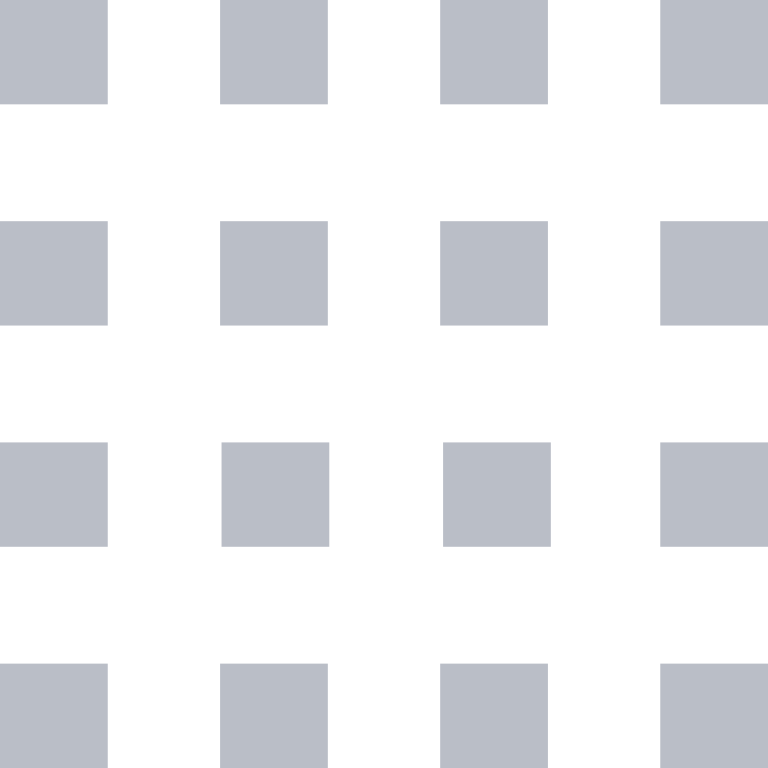
This pattern is drawn by a WebGL 2 fragment shader. Its source:

```glsl
#version 300 es
precision highp float;

uniform vec2 u_resolution;
out vec4 fragColor;

const vec3 PAPER_COLOR = vec3(1.0);
const vec3 BLOCK_COLOR = vec3(0.729, 0.745, 0.78);
const vec2 PITCH = vec2(0.28657, 0.28805);
const vec2 BLOCK_SIZE = vec2(0.1403, 0.1359);
const float SHIFTED_ROW = 1.0;    // counted from the bottom
const float LAST_COLUMN = 3.0;
const float SHIFT_STEP = 0.0019;  // drift per column in the shifted row

// Coverage of the span [0, size] with edges one pixel wide
vec2 spanCoverage(vec2 p, vec2 size, vec2 pixel) {
    vec2 dist = abs(p - 0.5 * size) - 0.5 * size;
    return clamp(0.5 - dist / pixel, 0.0, 1.0);
}

// Inner blocks of one row drift slightly to the right
float columnShift(vec2 cell) {
    bool drifts = cell.y == SHIFTED_ROW && cell.x < LAST_COLUMN;
    return drifts ? SHIFT_STEP * cell.x : 0.0;
}

void main() {
    vec2 uv = gl_FragCoord.xy / u_resolution;
    vec2 pixel = 1.0 / u_resolution;

    // Cells are split in the middle of the gaps
    vec2 gap = PITCH - BLOCK_SIZE;
    vec2 cell = floor((uv + 0.5 * gap) / PITCH);
    vec2 local = uv - cell * PITCH;
    local.x -= columnShift(cell);

    vec2 coverage = spanCoverage(local, BLOCK_SIZE, pixel);
    vec3 color = mix(PAPER_COLOR, BLOCK_COLOR, coverage.x * coverage.y);
    fragColor = vec4(color, 1.0);
}
```
